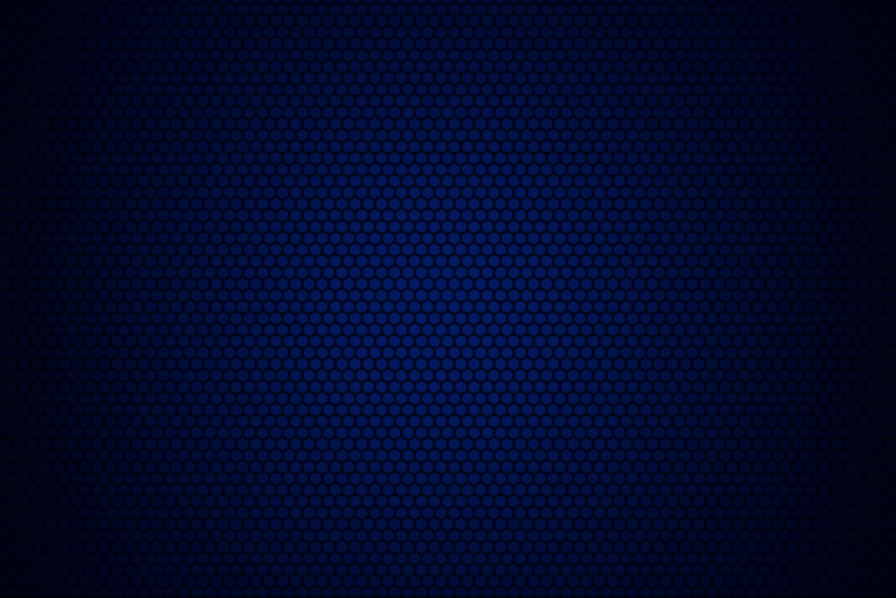
Reproduce this background procedurally as a Shadertoy shader.

```glsl
// Deep blue honeycomb of small dots under a soft central glow.

#define ROW_PITCH 0.01913
#define COLUMN_PITCH 0.0221
#define DOT_RADIUS 0.0089
#define LATTICE_SHIFT vec2(-0.0005, 0.0059)
#define GLOW_CENTER vec2(-0.012, -0.012)
#define GLOW_RADIUS 0.52
#define GAP_LIGHT 0.25
#define GRAIN 0.09
#define EDGE_COLOR vec3(0.0, 0.006, 0.078)
#define GLOW_COLOR vec3(0.012, 0.096, 0.300)

// Offset from the nearest dot centre; odd rows move by half a column.
vec2 dotOffset(vec2 p) {
    float row = floor(p.y / ROW_PITCH + 0.5);
    float stagger = 0.5 * mod(row, 2.0);
    float column = floor(p.x / COLUMN_PITCH - stagger + 0.5);
    return p - vec2((column + stagger) * COLUMN_PITCH, row * ROW_PITCH);
}

// Blend of a circle and a hexagon with upright sides.
float dotDistance(vec2 q) {
    vec2 a = abs(q);
    float hexagon = max(a.x, dot(a, vec2(0.5, 0.866)));
    return mix(length(q), hexagon, 0.4) - DOT_RADIUS;
}

// Fine woven texture from layered sines.
float weave(vec2 p) {
    float wave = sin(p.x * 913.0 + 2.0 * sin(p.y * 371.0));
    wave += sin(p.y * 827.0 + 2.0 * sin(p.x * 433.0));
    return 0.5 * wave;
}

void mainImage(out vec4 fragColor, in vec2 fragCoord) {
    vec2 p = (fragCoord - 0.5 * iResolution.xy) / iResolution.y;
    float pixel = 1.0 / iResolution.y;

    // Dot mask with softened rims
    float d = dotDistance(dotOffset(p - LATTICE_SHIFT));
    float softness = max(pixel, 0.0016);
    float dots = 1.0 - smoothstep(-softness, softness, d);

    // Central light
    vec2 g = (p - GLOW_CENTER) / GLOW_RADIUS;
    float glow = exp(-dot(g, g));
    float light = glow * mix(GAP_LIGHT, 1.0, dots);
    light *= 1.0 + GRAIN * weave(p) * dots;

    // Darker sides and a thin shadow along the bottom
    float halfWidth = 0.5 * iResolution.x / iResolution.y;
    float side = smoothstep(0.65, 1.0, abs(p.x) / halfWidth);
    vec3 color = EDGE_COLOR * (1.0 - 0.3 * side) * mix(0.85, 1.05, dots);
    color += GLOW_COLOR * light;
    color *= mix(0.4, 1.0, smoothstep(0.001, 0.005, p.y + 0.5));

    fragColor = vec4(color, 1.0);
}
```
